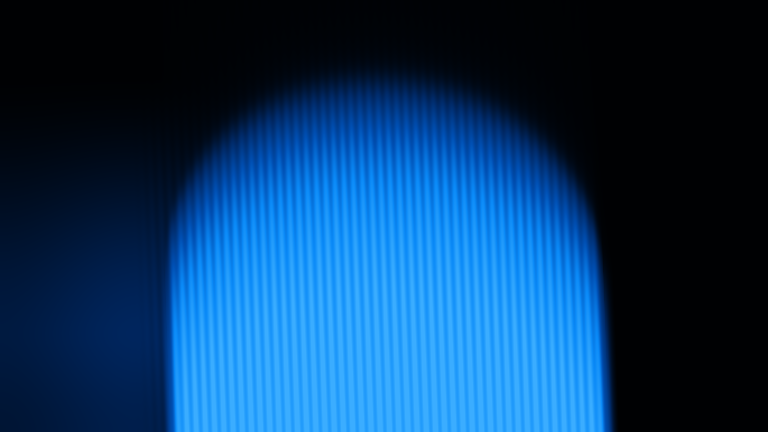
Write a WebGL 1 fragment shader that draws this background.

```glsl
precision highp float;
// A soft blue dome of light with fine, slightly leaning vertical ribs on black.
// Depth below an elliptical arch sets the light level, a dim glow fills the
// left side, and a colour ramp turns the summed level into blue tones.

uniform vec2 u_resolution;

const float TAU = 6.28318;
const vec2 DOME_CENTER = vec2(0.888, 0.398);
const vec2 DOME_RADIUS = vec2(0.508, 0.44);
const float LEAN = 0.035;
const float RIB_SPACING = 0.0213;

const vec3 BLACK = vec3(0.0, 0.004, 0.01);
const vec3 NAVY = vec3(0.0, 0.16, 0.40);
const vec3 COBALT = vec3(0.0, 0.31, 0.70);
const vec3 AZURE = vec3(0.04, 0.54, 0.97);
const vec3 SKY = vec3(0.23, 0.68, 1.0);

// Maps a light level in 0..1 to the blue palette.
vec3 lightRamp(float level) {
  float t = clamp(level, 0.0, 1.0) * 4.0;
  vec3 color = mix(BLACK, NAVY, clamp(t, 0.0, 1.0));
  color = mix(color, COBALT, clamp(t - 1.0, 0.0, 1.0));
  color = mix(color, AZURE, clamp(t - 2.0, 0.0, 1.0));
  return mix(color, SKY, clamp(t - 3.0, 0.0, 1.0));
}

// Horizontal distance inside the straight sides; negative outside.
float sideInset(vec2 p, vec2 center, vec2 radius) {
  return radius.x - abs(p.x - center.x);
}

// Light that rises with depth below the arch and fades at the sides.
float domeLight(vec2 p, vec2 center, vec2 radius) {
  float u = (p.x - center.x) / radius.x;
  float arch = center.y + radius.y * sqrt(max(1.0 - u * u, 0.0));
  float depth = arch - p.y;
  float softDepth = 0.5 * (depth + sqrt(depth * depth + 0.001));
  float sides = smoothstep(-0.025, 0.03, sideInset(p, center, radius));
  return sides * (1.0 - exp(-4.6 * softDepth));
}

// Dim spill on the left, strongest near the foot of the dome.
float leftGlow(vec2 p) {
  float rise = 1.0 - smoothstep(0.2, 0.85, p.y);
  float reach = 1.0 - smoothstep(0.3, 0.85, p.x);
  float nearDome = mix(0.68, 1.0, smoothstep(0.0, 0.32, p.x));
  float foot = mix(0.8, 1.0, smoothstep(0.0, 0.25, p.y));
  return 0.23 * rise * reach * nearDome * foot;
}

// Smooth repeating ribs in -1..1.
float ribs(float x, float spacing) {
  return cos(TAU * x / spacing);
}

void main() {
  vec2 p = gl_FragCoord.xy / u_resolution.y;
  p.x += 0.5 * (16.0 / 9.0 - u_resolution.x / u_resolution.y);

  // Lean the dome and its ribs together.
  vec2 q = vec2(p.x + LEAN * (p.y - DOME_CENTER.y), p.y);
  float dome = domeLight(q, DOME_CENTER, DOME_RADIUS);
  float level = length(vec2(dome, leftGlow(p)));

  // Ribs shade the dome and a narrow fringe beside it.
  float fringe = smoothstep(-0.08, 0.02, sideInset(q, DOME_CENTER, DOME_RADIUS));
  level *= 1.0 + 0.11 * fringe * ribs(q.x - DOME_CENTER.x, RIB_SPACING);

  gl_FragColor = vec4(lightRamp(level), 1.0);
}
```
